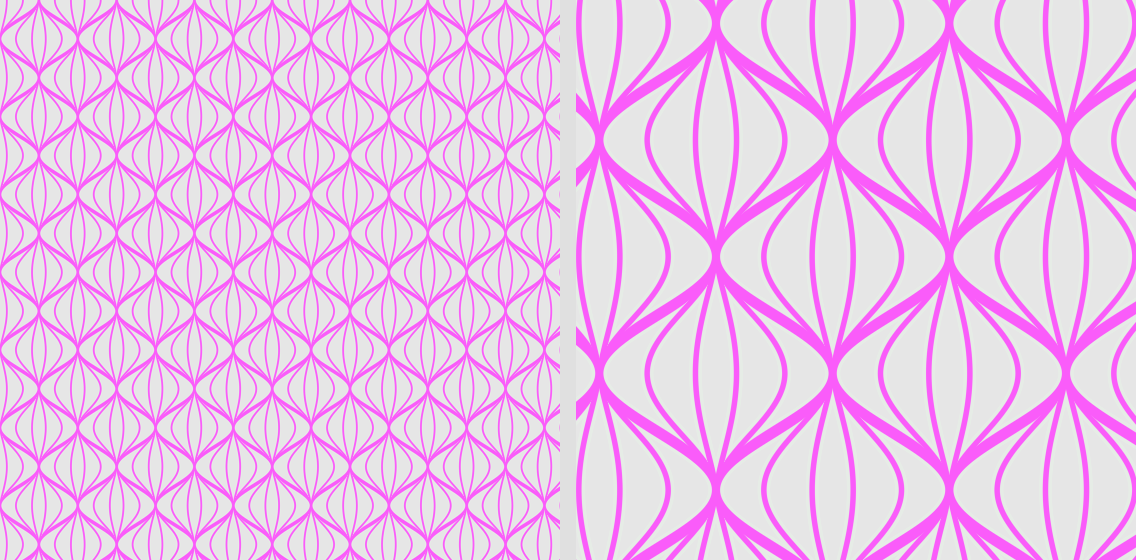
Left, the full canvas; right, a detail of the centre.
A WebGL 2 fragment shader for this pattern:

```glsl
#version 300 es
precision highp float;

#define REPEATS 7.2        // tiles across and down the canvas
#define THIN_HALF 0.0118   // half widths, in tiles
#define NODE_HALF 0.0175
#define THICK_HALF 0.0235
#define INNER_REACH 0.088  // bulge of each rib, in tiles
#define MIDDLE_REACH 0.295
#define OUTER_REACH 0.5
#define RIM_WIDTH 0.0155
#define GROUND vec3(0.902, 0.902, 0.902)
#define RIM vec3(0.902, 0.925, 0.902)
#define PINK vec3(0.98, 0.36, 0.98)

uniform vec2 u_resolution;
out vec4 fragColor;

const float PI = 3.14159265;

// Distance to the mirrored curves x = +-reach * |sin(PI y)|^power
float ribDistance(vec2 p, float reach, float power) {
    float wave = max(abs(sin(PI * p.y)), 1e-4);
    float curve = reach * pow(wave, power);
    float slope = reach * power * PI * pow(wave, power - 1.0) * cos(PI * p.y);
    return abs(abs(p.x) - curve) / sqrt(1.0 + slope * slope);
}

// Signed distance to one column of stacked bulbs, centred on x = 0
float bulbColumn(vec2 p) {
    p.x -= floor(p.x + 0.5);
    float ribs = min(ribDistance(p, INNER_REACH, 1.3),
                     ribDistance(p, MIDDLE_REACH, 1.8));

    // The outline swells between its nodes
    float swell = sin(2.0 * PI * p.y);
    float outlineHalf = mix(NODE_HALF, THICK_HALF, swell * swell);
    float outline = ribDistance(p, OUTER_REACH, 2.0) - outlineHalf;
    return min(ribs - THIN_HALF, outline);
}

void main() {
    // Tile units, with rows counted down from the top edge
    vec2 p = gl_FragCoord.xy / u_resolution * REPEATS;
    p.y = REPEATS - p.y;
    float pixel = REPEATS / min(u_resolution.x, u_resolution.y);

    // Two columns staggered by half a tile
    float dist = min(bulbColumn(p - vec2(0.5, 0.0)),
                     bulbColumn(p - vec2(0.0, 0.5)));

    // Faint pale rim beside the lines, then the lines
    float rim = 1.0 - smoothstep(RIM_WIDTH - 0.4 * pixel, RIM_WIDTH + 0.4 * pixel, dist);
    float ink = 1.0 - smoothstep(-0.7 * pixel, 0.7 * pixel, dist);
    fragColor = vec4(mix(mix(GROUND, RIM, rim), PINK, ink), 1.0);
}
```
